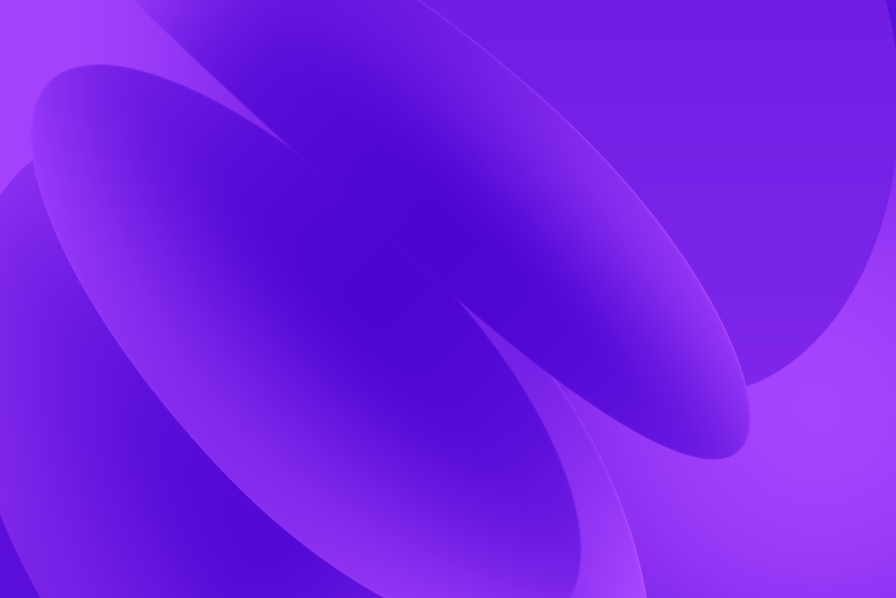
Give the GLSL for this background, as a Shadertoy shader.

```glsl
// Overlapping tilted violet petals with soft inner shading and fine bright rims

// Egg with separate tail and tip lengths, its axis bent by a parabola.
// Returns (position along axis, position across / halfWidth, signed distance).
vec3 egg(vec2 p, vec2 center, float angle, float tail, float tip, float halfWidth, float bend) {
    vec2 d = p - center;
    vec2 axis = vec2(cos(angle), sin(angle));
    vec2 q = vec2(dot(d, axis), dot(d, vec2(axis.y, -axis.x)));
    q.y -= bend * q.x * q.x;
    vec2 radii = vec2(q.x < 0.0 ? tail : tip, halfWidth);
    float k = length(q / radii);
    float dist = k * (k - 1.0) / max(length(q / (radii * radii)), 1e-4);
    return vec3(q.x, q.y / halfWidth, dist);
}

// Lays a petal over the tone below and lights a thin line just inside its edge.
float addPetal(float below, vec3 petal, float tone, float rim, float opacity) {
    float pixel = 1.0 / iResolution.y;
    float cover = 1.0 - smoothstep(-pixel, pixel, petal.z);
    float line = exp(-abs(petal.z + 0.001) / 0.0016);
    return mix(below, tone + rim * line, cover * opacity);
}

vec3 violet(float tone) {
    return mix(vec3(0.28, 0.0, 0.815), vec3(0.66, 0.27, 1.0), clamp(tone, 0.0, 1.15));
}

void mainImage(out vec4 fragColor, in vec2 fragCoord) {
    // Height is one unit, y runs downward from the top edge
    vec2 p = vec2(fragCoord.x, iResolution.y - fragCoord.y) / iResolution.y;

    // Backdrop glow at the lower right
    vec2 glow = p - vec2(1.37, 0.68);
    float tone = max(0.97 - 1.9 * dot(glow, glow), 0.2);

    // Broad lobe across the top, fading to light at the left
    vec3 lobe = egg(p, vec2(1.172, 0.176), 0.0, 1.5, 0.332, 0.483, 0.0);
    float lobeTone = mix(0.95, 0.42 + 0.22 * p.y, smoothstep(0.1, 0.6, p.x));
    tone = addPetal(tone, lobe, lobeTone, 0.0, 1.0);

    // Large petal behind, at the lower left
    vec3 back = egg(p, vec2(0.533, 0.872), 0.908, 0.771, 0.6875, 0.459, 0.0);
    float backTone = 0.12 + 0.35 * smoothstep(-0.2, -1.0, back.y)
        + 0.35 * smoothstep(0.2, 0.9, back.y)
        + 0.95 * back.x * back.x + 0.9 * max(back.x, 0.0);
    tone = addPetal(tone, back, min(backTone, 1.0), 0.25 * smoothstep(0.0, 0.5, back.y), 1.0);

    // Front petal, darkest along its upper right side
    vec3 front = egg(p, vec2(0.549, 0.623), 0.808, 0.674, 0.557, 0.242, 0.0);
    float frontTone = 0.07 + 0.55 * smoothstep(0.5, -1.0, front.y)
        + 1.2 * (front.x + 0.04) * (front.x + 0.04);
    tone = addPetal(tone, front, frontTone, 0.08, 1.0);

    // Upper petal, lit along its outer side and dissolving at its tail
    vec3 upper = egg(p, vec2(0.811, 0.310), 0.74, 0.94, 0.613, 0.173, -0.1);
    float upperTone = 0.07 + 0.9 * upper.x * upper.x
        + 0.6 * smoothstep(-0.5, 1.0, upper.y) * smoothstep(-0.75, 0.3, upper.x);
    float upperRim = 0.06 + 0.24 * smoothstep(0.0, 0.6, upper.y);
    tone = addPetal(tone, upper, upperTone, upperRim, smoothstep(-0.75, -0.4, upper.x));

    fragColor = vec4(violet(tone), 1.0);
}
```
